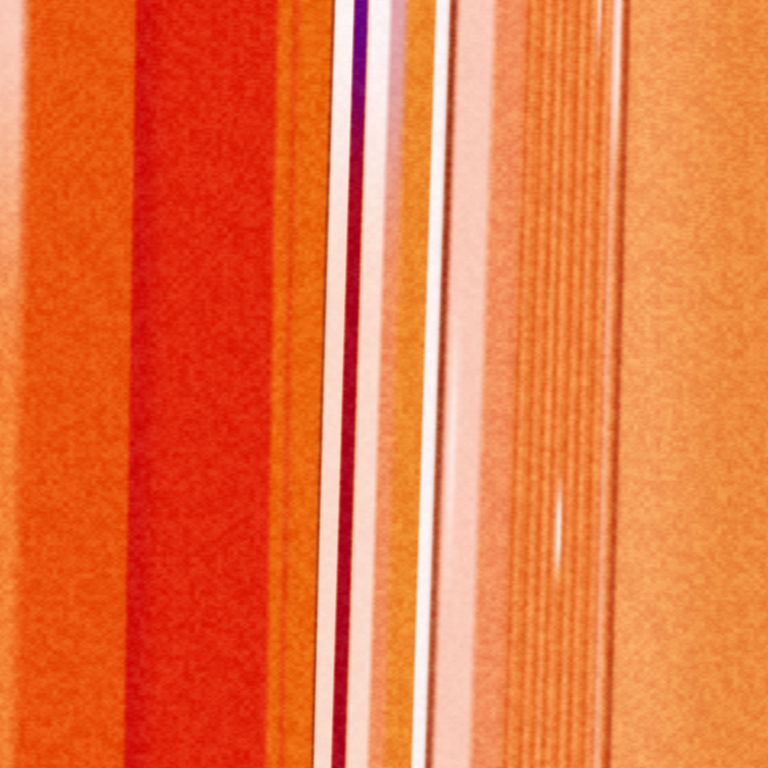
Give the GLSL for this background, as a three.js fragment shader.

```glsl
// Draws grainy, slightly leaning vertical bands of red, orange, peach and white.
varying vec2 vUv;

const vec3 ORANGE = vec3(0.91, 0.34, 0.05);
const vec3 RED = vec3(0.88, 0.15, 0.05);
const vec3 CRIMSON = vec3(0.80, 0.05, 0.06);
const vec3 AMBER = vec3(0.93, 0.53, 0.17);
const vec3 SALMON = vec3(0.95, 0.56, 0.36);
const vec3 TAN = vec3(0.96, 0.62, 0.36);
const vec3 BLUSH = vec3(0.98, 0.79, 0.72);
const vec3 WHITE = vec3(0.99, 0.95, 0.95);
const vec3 LAVENDER = vec3(0.84, 0.70, 0.88);
const vec3 WINE = vec3(0.66, 0.02, 0.12);
const vec3 PURPLE = vec3(0.42, 0.01, 0.50);
const vec3 BROWN = vec3(0.62, 0.22, 0.12);

const float EDGE = 0.003;          // softness of crisp edges
const float GRAIN_SCALE = 140.0;   // grain cells across the canvas
const vec3 GRAIN_TINT = vec3(0.07, 0.17, 0.12);
const int STREAKS = 8;

float hash(vec2 p) {
  return fract(sin(dot(p, vec2(127.1, 311.7))) * 43758.5453);
}

float noise(vec2 p) {
  vec2 i = floor(p);
  vec2 f = fract(p);
  f = f * f * (3.0 - 2.0 * f);
  return mix(mix(hash(i), hash(i + vec2(1.0, 0.0)), f.x),
             mix(hash(i + vec2(0.0, 1.0)), hash(i + vec2(1.0, 1.0)), f.x), f.y);
}

float step01(float at, float soft, float x) {
  return smoothstep(at - soft, at + soft, x);
}

float band(float x, float left, float right, float soft) {
  return step01(left, soft, x) * (1.0 - step01(right, soft, x));
}

float line(float x, float center, float width) {
  float d = (x - center) / width;
  return exp(-d * d);
}

// Straightens the lean so each band is constant in x.
float unlean(vec2 uv) {
  float lean = 0.016 + 0.014 * smoothstep(0.34, 0.43, uv.x)
             + 0.003 * smoothstep(0.48, 0.56, uv.x)
             - 0.007 * smoothstep(0.62, 0.80, uv.x);
  return uv.x + lean * (1.0 - uv.y);
}

// Red and orange fields on the left.
vec3 warmFields(float x, float y) {
  vec3 color = mix(ORANGE - vec3(0.0, 0.03, 0.0), ORANGE, y);
  vec3 rim = mix(vec3(0.95, 0.50, 0.20), BLUSH, smoothstep(0.45, 1.0, y));
  color = mix(color, rim, 1.0 - step01(0.034, 0.012, x));
  color = mix(color, RED, step01(0.178, 0.006, x));
  color = mix(color, CRIMSON, 0.75 * step01(0.178, 0.004, x) * (1.0 - step01(0.205, 0.025, x)));
  color = mix(color, vec3(0.92, 0.40, 0.06), step01(0.362, 0.006, x));
  return mix(color, RED, 0.45 * line(x, 0.385, 0.006));
}

// Pale strips and dark threads in the middle.
vec3 paleStrips(vec3 color, float x, float y) {
  float upper = smoothstep(0.55, 1.0, y);
  vec3 pale = mix(BLUSH + vec3(0.0, 0.06, 0.07), WHITE, upper);
  color = mix(color, AMBER, step01(0.470, EDGE, x));
  color = mix(color, mix(SALMON, LAVENDER, 0.6 * upper), band(x, 0.500, 0.530, 0.008));
  color = mix(color, pale, band(x, 0.436, 0.462, EDGE));
  color = mix(color, pale, band(x, 0.480, 0.509, 0.005));
  color = mix(color, BROWN, 0.75 * line(x, 0.434, 0.0025));
  color = mix(color, mix(WINE, PURPLE, smoothstep(0.72, 0.98, y)), band(x, 0.462, 0.479, EDGE));
  color = mix(color, SALMON, step01(0.587, EDGE, x));
  color = mix(color, WHITE, band(x, 0.568, 0.587, EDGE));
  color = mix(color, BLUSH, band(x, 0.596, 0.645, 0.007));
  color = mix(color, WHITE, 0.65 * line(x, 0.608, 0.006) * band(y, 0.30, 0.55, 0.12));
  float thread = mix(0.75, 0.95, smoothstep(0.2, 0.6, y));
  return mix(color, BROWN, thread * line(x, 0.591, 0.005));
}

// Finely streaked orange strip and the broad tan field on the right.
vec3 streakedField(vec3 color, float x, float y) {
  color = mix(color, vec3(0.93, 0.48, 0.20), step01(0.685, 0.012, x));
  for (int i = 0; i < STREAKS; i++) {
    float n = float(i);
    float center = 0.698 + 0.0155 * n + 0.004 * (hash(vec2(n, 3.0)) - 0.5);
    float fade = 0.45 + 0.4 * noise(vec2(n * 7.3, y * 3.0));
    color = mix(color, TAN, fade * line(x, center, 0.004));
    color = mix(color, vec3(0.87, 0.36, 0.10), 0.45 * line(x, center - 0.007, 0.003));
  }
  color = mix(color, WHITE, 0.85 * line(x, 0.747, 0.004) * band(y, 0.26, 0.36, 0.035));
  color = mix(color, WHITE, 0.65 * line(x, 0.781, 0.004) * smoothstep(0.88, 1.0, y));
  color = mix(color, WHITE, 0.92 * line(x, 0.805, 0.006) * smoothstep(0.72, 0.92, y));
  color = mix(color, BLUSH, 0.55 * line(x, 0.802, 0.005));
  vec3 field = mix(TAN, vec3(0.93, 0.54, 0.24), smoothstep(0.84, 0.98, x));
  color = mix(color, field, step01(0.820, EDGE, x));
  return mix(color, vec3(0.74, 0.27, 0.12), 0.8 * line(x, 0.817, 0.005));
}

void main() {
  float x = unlean(vUv);
  vec3 color = warmFields(x, vUv.y);
  color = paleStrips(color, x, vUv.y);
  color = streakedField(color, x, vUv.y);

  // Two octaves of grain, weaker on pale areas.
  vec2 p = vUv * GRAIN_SCALE;
  float grain = 0.6 * noise(p) + 0.4 * noise(p * vec2(1.7, 2.3) + 19.0) - 0.5;
  float strength = 1.0 - 0.7 * smoothstep(0.3, 0.8, color.b);
  color += GRAIN_TINT * grain * strength;

  gl_FragColor = vec4(clamp(color, 0.0, 1.0), 1.0);
}
```
